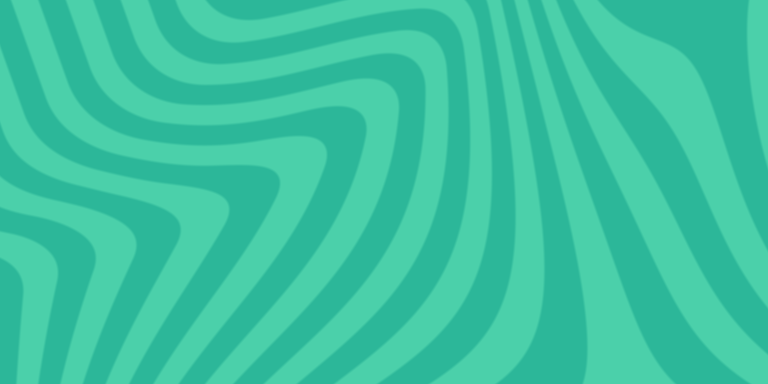
This background is drawn by a Shadertoy shader. Its source:

```glsl
const vec3 LIGHT_GREEN = vec3(0.294, 0.816, 0.667);
const vec3 DARK_GREEN = vec3(0.173, 0.718, 0.600);
const float PI = 3.14159265;
const float EDGE_SOFTNESS = 0.0045;  // half width, in canvas heights
const float FOLD_ROUNDING = 2.0;     // in bands
const float SLOPE_ACROSS = 10.8;     // bands per canvas height, left to right
const float SLOPE_UP = 19.0;         // bands per canvas height, upwards
const vec2 CORNER_SLOPE = vec2(14.0, 5.0);
const float CREST_X = 1.54;
const float CREST_WIDTH = 0.28;
const float CREST_HEIGHT = 5.0;

float smoothMax(float a, float b, float k) {
    float h = max(k - abs(a - b), 0.0) / k;
    return max(a, b) + 0.25 * k * h * h;
}

float smoothMin(float a, float b, float k) {
    return -smoothMax(-a, -b, k);
}

// Bands sweeping from the lower left to the right, bent by a long wave
float sweepHeight(vec2 p) {
    float bend = 3.4 - 13.0 * p.y + 8.0 * p.y * p.y;
    float offset = (p.x - CREST_X) / CREST_WIDTH;
    float crest = CREST_HEIGHT * p.y * p.y * exp(-offset * offset);
    return 0.25 + SLOPE_ACROSS * p.x + bend * sin(2.0 * p.x) + crest;
}

// Level bands that turn upright towards the top left corner
float shelfHeight(vec2 p) {
    float level = SLOPE_UP * p.y - 4.7 + 0.9 * sin(5.2 * p.x - 1.2);
    float upright = 6.6 + dot(CORNER_SLOPE, p - vec2(0.0, 1.0));
    return smoothMin(level, upright, FOLD_ROUNDING);
}

float bandHeight(vec2 p) {
    return smoothMax(sweepHeight(p), shelfHeight(p), FOLD_ROUNDING);
}

void mainImage(out vec4 fragColor, in vec2 fragCoord) {
    vec2 p = fragCoord / iResolution.y;
    float height = bandHeight(p);

    // Slope by central differences turns band units into canvas distance
    vec2 e = vec2(0.002, 0.0);
    vec2 slope = vec2(bandHeight(p + e.xy) - bandHeight(p - e.xy),
                      bandHeight(p + e.yx) - bandHeight(p - e.yx)) / (2.0 * e.x);
    float edgeDistance = -sin(PI * height) / (PI * max(length(slope), 1.0));

    // Odd bands are light, even bands dark
    float softness = max(EDGE_SOFTNESS, 0.75 / iResolution.y);
    float light = smoothstep(-softness, softness, edgeDistance);
    fragColor = vec4(mix(DARK_GREEN, LIGHT_GREEN, light), 1.0);
}
```
